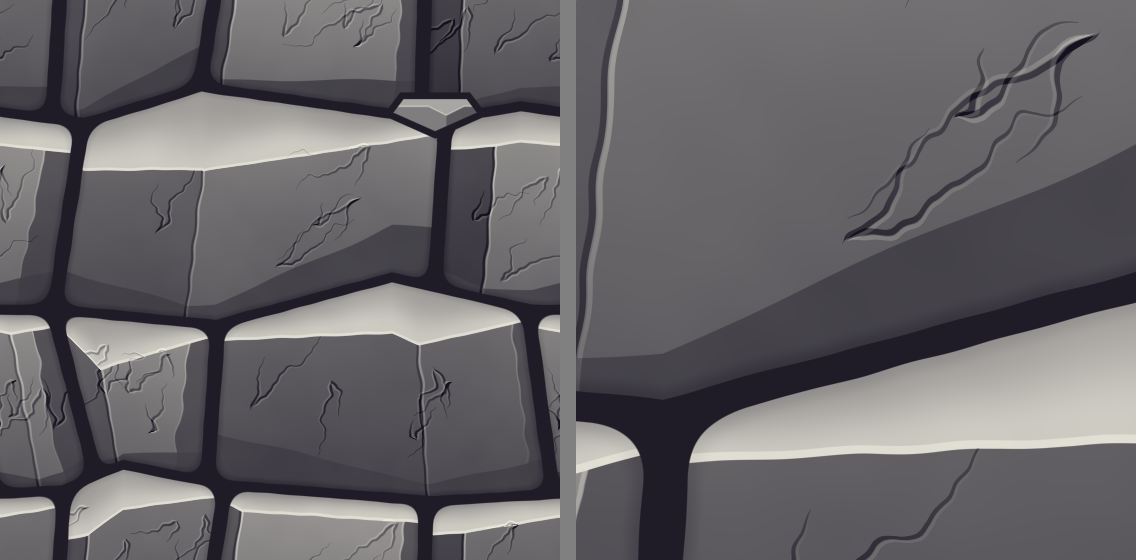
Left, the full canvas; right, a detail of the centre.
This texture is drawn by a Shadertoy shader. Its source:

```glsl
// A wall of large cracked stone blocks with pale tops, parted by dark joints.
// Bent course lines and leaning seams cut the blocks; each is shaded as a box
// in its own coordinates, which wrap around the canvas.

// Bend points of the three course lines, four per line
const vec2 BENDS[12] = vec2[12](
  vec2(.15, .78), vec2(.36, .845), vec2(.78, .785), vec2(.93, .81),
  vec2(.11, 1.125), vec2(.22, 1.17), vec2(.4, 1.134), vec2(.775, 1.105),
  vec2(.1, 1.447), vec2(.385, 1.42), vec2(.7, 1.505), vec2(.95, 1.447));
// Seam x at bottom and top of its course; the last course has two seams
const vec2 SEAMS[9] = vec2[9](
  vec2(.094, .115), vec2(.35, .403), vec2(.752, .762),
  vec2(.175, .09), vec2(.37, .392), vec2(.986, .94),
  vec2(.1, .15), vec2(.775, .797), vec2(.775, .797));
// Ridge position, then depth of the top face at ridge, left and right
const vec4 FORMS[8] = vec4[8](
  vec4(.17, .1, .09, .02), vec4(.1, .045, .03, .04),
  vec4(.2, .06, .06, .03), vec4(.22, .1, .03, .02),
  vec4(.64, .11, .03, .02), vec4(.45, .045, .03, .03),
  vec4(.35, .15, .08, .022), vec4(.27, .065, .055, .055));
// Tone of left and right face, then size of right and bottom bevel
const vec4 FACES[8] = vec4[8](
  vec4(.34, .45, 0, .05), vec4(.36, .58, .03, .04),
  vec4(.28, .44, 0, .04), vec4(.4, .55, .04, .04),
  vec4(.39, .42, .02, .08), vec4(.5, .55, .04, .04),
  vec4(.42, .5, 0, .09), vec4(.3, .56, .05, .05));
const float JOINT_TONE = .12, BEVEL_TONE = .25;

vec2 hash2(vec2 p) {
  return fract(sin(vec2(dot(p, vec2(127.1, 311.7)), dot(p, vec2(269.5, 183.3)))) * 43758.5);
}

float corner(vec2 cell, vec2 offset, float period) {
  return dot(hash2(mod(cell, period)) * 2. - 1., offset);
}

// Gradient noise that wraps after a whole period
float noise(vec2 p, float n) {
  vec2 i = floor(p), f = fract(p), u = f * f * (3. - 2. * f), e = vec2(1, 0);
  return mix(mix(corner(i, f, n), corner(i + e, f - e, n), u.x),
    mix(corner(i + e.yx, f - e.yx, n), corner(i + 1., f - 1., n), u.x), u.y);
}

float below(float d, float px) { return 1. - smoothstep(-px, px, d); }
float band(float d, float w, float px) { return below(abs(d) - w, px); }

float softMin(float a, float b, float k) {
  float h = max(k - abs(a - b), 0.) / k;
  return min(a, b) - h * h * k * .25;
}

// Height of a course line at x
float courseLine(int line, float x) {
  float y = 0.;
  for (int j = 0; j < 4; j++) {
    vec2 a = BENDS[line * 4 + j], b = BENDS[line * 4 + (j + 1) % 4];
    float t = fract(x - a.x) / fract(b.x - a.x);
    if (t < 1.) y = mix(a.y, b.y, t);
  }
  return y;
}

// Tone change of a tapered crack: dark groove with a lit lip
float crack(vec2 q, float angle, float len, float seed, float px) {
  vec2 dir = vec2(cos(angle), sin(angle));
  float along = dot(q, dir), u = along / len;
  if (u < 0. || u > 1.) return 0.;
  float jag = .035 * noise(vec2(along * 22., seed), 64.) + .009 * noise(vec2(along * 75., seed), 64.);
  float d = dot(q, vec2(-dir.y, dir.x)) + jag * smoothstep(0., .2, u);
  float w = .0024 * sqrt(1. - u) * smoothstep(0., .1, u);
  return .13 * band(d + 2. * w, w * .7, px) * (1. - u) - .22 * band(d, w, px) * (1. - .5 * u);
}

// Forked cracks scattered over a block
float cracks(vec2 q, vec2 size, float lean, float seed, float px) {
  float tone = 0.;
  for (int i = 0; i < 5; i++) {
    float s = seed * 7. + float(i);
    vec2 h = hash2(vec2(s, 3)), g = hash2(vec2(s, 8)), e = q - size * (.08 + .84 * h);
    float angle = lean * (.5 + g.x) + (h.y > .5 ? 3.14 : 0.), len = .07 + .13 * g.y;
    tone += crack(e, angle, len, s + .37, px) + crack(e, angle + .55, len * .5, s + .71, px);
  }
  return tone;
}

// Pebble wedged in a joint: distance and tone
vec2 pebble(vec2 q, float px) {
  float x = abs(q.x), d = max(max(q.y - .025, x * .4 - q.y * .9 - .029), x * .8 + q.y * .6 - .06);
  float front = q.y - .012 + max(0., .016 - .5 * abs(q.x - .02));
  float tone = mix(.66, mix(.36, .5, below(q.x - .02, px)), below(front, px));
  return vec2(d, tone + .15 * band(front, .0015, px));
}

void mainImage(out vec4 fragColor, in vec2 fragCoord) {
  vec2 p = fragCoord / iResolution.xy;
  float px = .8 / iResolution.y;

  // Course and block under this point
  float y = p.y + (p.y < courseLine(0, p.x) ? 1. : 0.);
  int row = int(step(courseLine(1, p.x), y) + step(courseLine(2, p.x), y)), id = 0;
  float b = y - courseLine(row, p.x);
  float t = courseLine((row + 1) % 3, p.x) + (row == 2 ? 1. : 0.) - y;
  float v = (y - .8) * 3. - float(row), l = 2., r = 2.;
  for (int i = row * 3; i < row * 3 + 3; i++) {
    float dx = p.x - mix(SEAMS[i].x, SEAMS[i].y, v);
    if (fract(dx) < l) { l = fract(dx); id = i; }
    r = min(r, fract(-dx));
  }
  id = min(id, 7);
  vec4 form = FORMS[id], face = FACES[id];
  float width = l + r, s = l / width, k = form.x, h = b / (b + t);
  float rough = noise(p * 24., 24.), grain = noise(p * 7., 7.);
  float edge = softMin(softMin(l, r, .03) - .013, softMin(b, t, .03) - .009, .035) + .002 * rough;

  // Front faces, split by the ridge, with dark bevels
  float ridge = l - k * width + .006 * rough;
  float tone = mix(face.y, face.x, below(ridge, px)) * mix(.7, 1.06, h);
  float bevel = b - .009 - face.w * (.25 + 1.3 * abs(s - k)) + .012 * grain;
  float side = r - .013 - face.z * (1.2 - .4 * h) + .012 * rough, hasSide = step(.001, face.z);
  tone = mix(tone, BEVEL_TONE + .08 * h, .9 * below(side, px) * hasSide);
  tone += .14 * band(side - .002, .0014, px) * hasSide * h;
  tone = mix(tone, BEVEL_TONE, .85 * below(bevel, px)) - .12 * band(ridge + .003, .002, px);
  tone += .27 * band(ridge - .001, .002, px) * (.25 + .75 * h);

  // Pale top face and its lit front edge
  float depth = s < k ? mix(form.z, form.y, s / k) : mix(form.y, form.w, (s - k) / (1. - k));
  float front = t - depth + .003 * rough;
  float top = mix(.62, .8, smoothstep(.1, .9, t / depth + .3 * grain));
  tone = mix(mix(tone, top, below(front, px)), .88, band(front + .002, .0025, px));

  // Cracks, mottling and darker rims
  tone += cracks(vec2(l, b), vec2(width, b + t), front < 0. ? .3 : .95, float(id) + 1., px);
  tone += .025 * grain + .012 * rough - .05 * (1. - smoothstep(0., .012, edge));

  // Joints, pebble and final tint
  vec2 chip = pebble(fract(p - vec2(.777, .798) + .5) - .5, px);
  tone = mix(JOINT_TONE, tone, below(-min(edge, chip.x - .012), px));
  tone = clamp(mix(tone, chip.y, below(chip.x, px)), .08, .92);
  fragColor = vec4(tone, tone - .01, .05 + tone * .885, 1);
}
```
